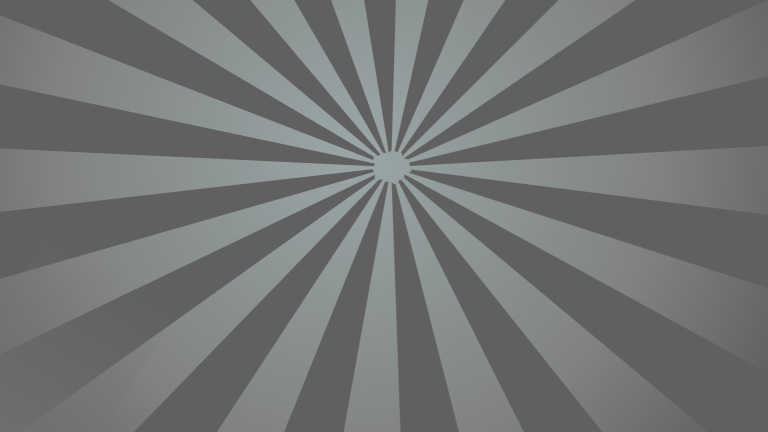
A Shadertoy shader for this background:

```glsl
// Lengths are in canvas heights, measured from the canvas centre
const float RAY_COUNT   = 17.0;
const vec2  HUB_CENTER  = vec2(0.0165, 0.1134);
const float HUB_RADIUS  = 0.039;
const vec2  HUB_STRETCH = vec2(0.90, 1.08);
const vec2  GLOW_CENTER = vec2(-0.067, 0.153);
const float GLOW_MID    = 0.72;
const float GLOW_END    = 1.10;

const vec3 DARK_RAY  = vec3(0.376);
const vec3 GLOW_CORE = vec3(0.605, 0.655, 0.655);
const vec3 GLOW_RING = vec3(0.500, 0.508, 0.503);
const vec3 SHEEN     = vec3(0.455);

const vec2  SHEEN_DIR   = vec2(0.530, 0.848);
const vec2  SHEEN_SIDES = vec2(-0.637, -0.287);
const vec2  SHEEN_FADE  = vec2(-0.42, -0.92);
const float SHEEN_ALPHA = 0.75;

// Ray phase in radians; the angle runs clockwise from straight up
float rayPhase(float angle) {
    float skew = 0.0911 - 0.0634 * cos(angle) - 0.0557 * sin(angle)
               + 0.0407 * sin(2.0 * angle);
    return RAY_COUNT * (angle - skew);
}

// Approximate signed distance, positive inside the dark rays
float darkRays(vec2 d) {
    float angle = atan(d.x, d.y);
    float rays = -sin(rayPhase(angle)) * length(d) / RAY_COUNT;
    float jag = 1.0 + 0.07 * sin(5.0 * angle) + 0.06 * sin(11.0 * angle + 1.0);
    float hub = length(d * HUB_STRETCH) - HUB_RADIUS * jag;
    return min(rays, hub);
}

vec3 glow(vec2 p) {
    float r = distance(p, GLOW_CENTER);
    vec3 inner = mix(GLOW_CORE, GLOW_RING, clamp(r / GLOW_MID, 0.0, 1.0));
    return mix(inner, DARK_RAY, clamp((r - GLOW_MID) / (GLOW_END - GLOW_MID), 0.0, 1.0));
}

// Opacity of the slanted band in the lower left corner
float sheen(vec2 p, float aa) {
    float across = dot(p, vec2(SHEEN_DIR.y, -SHEEN_DIR.x));
    float along = dot(p, SHEEN_DIR);
    float band = smoothstep(-aa, aa, across - SHEEN_SIDES.x)
               * smoothstep(-aa, aa, SHEEN_SIDES.y - across);
    float fade = clamp((along - SHEEN_FADE.x) / (SHEEN_FADE.y - SHEEN_FADE.x), 0.0, 1.0);
    return SHEEN_ALPHA * band * fade;
}

void mainImage(out vec4 fragColor, in vec2 fragCoord) {
    vec2 p = (fragCoord - 0.5 * iResolution.xy) / iResolution.y;
    float aa = 0.75 / iResolution.y;

    float dark = smoothstep(-aa, aa, darkRays(p - HUB_CENTER));
    vec3 color = mix(glow(p), DARK_RAY, dark);
    color = mix(color, SHEEN, sheen(p, aa));

    fragColor = vec4(color, 1.0);
}
```
